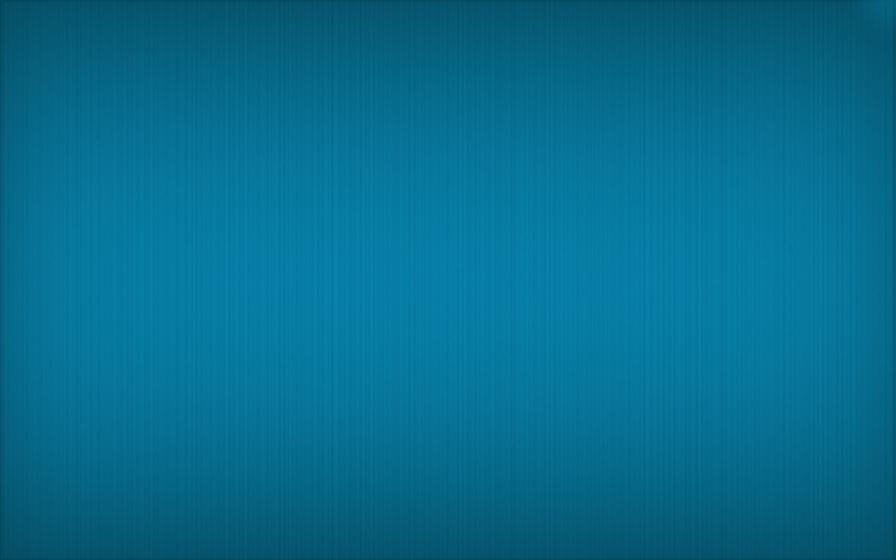
This background is drawn by a WebGL 1 fragment shader. Its source:

```glsl
precision highp float;

uniform vec2 u_resolution;

const vec3 DEEP_TEAL = vec3(0.022, 0.260, 0.328);
const vec3 BRIGHT_BLUE = vec3(0.027, 0.492, 0.650);
const vec3 CORNER_BLUE = vec3(0.020, 0.430, 0.570);
const float TAU = 6.28318;

float hash(float n) {
  return fract(sin(n * 12.9898) * 43758.5453);
}

// Smooth one-dimensional noise in the range -1 to 1
float lineNoise(float x, float seed) {
  float cell = floor(x);
  float blend = smoothstep(0.0, 1.0, fract(x));
  return mix(hash(cell + seed), hash(cell + 1.0 + seed), blend) * 2.0 - 1.0;
}

// Noise without its broad part, so that light and dark threads alternate
float threadNoise(float x, float seed) {
  float neighbours = lineNoise(x - 1.0, seed) + lineNoise(x + 1.0, seed);
  return lineNoise(x, seed) - 0.5 * neighbours;
}

// Even vertical ribs whose spacing and strength wander a little
float ribs(float x, float count) {
  float phase = x * count + 0.45 * lineNoise(x * 60.0, 29.0);
  float strength = 0.7 + 0.5 * lineNoise(x * 38.0, 61.0);
  return strength * sin(TAU * phase);
}

float brushedGrain(float x) {
  float bands = 0.005 * lineNoise(x * 70.0, 11.0);
  float threads = 0.018 * threadNoise(x * 256.0, 157.0);
  float hairs = 0.018 * threadNoise(x * 512.0, 419.0);
  return bands + threads + hairs + 0.022 * ribs(x, 186.0);
}

// Fine specks that roughen each thread along its length
float specks(vec2 uv, vec2 count) {
  float column = floor(uv.x * count.x);
  return lineNoise(uv.y * count.y, hash(column) * 900.0);
}

// Horizontal band of light that fades towards all four edges
float bandLight(vec2 uv) {
  vec2 d = abs(uv * 2.0 - 1.0);
  float vertical = 1.0 - 0.72 * pow(d.y, 2.0);
  float sides = 1.0 - 0.14 * pow(d.x, 4.0) - 0.25 * pow(d.x, 14.0);
  return vertical * sides;
}

float softGlow(vec2 p, vec2 center, float radius) {
  return 1.0 - smoothstep(0.0, radius, length(p - center));
}

// Thin shade along the border
float borderShade(vec2 uv, float width) {
  vec2 inset = min(uv, 1.0 - uv);
  return 1.0 - smoothstep(0.0, width, min(inset.x, inset.y));
}

void main() {
  vec2 uv = gl_FragCoord.xy / u_resolution;
  float aspect = u_resolution.x / u_resolution.y;
  vec2 p = vec2(uv.x * aspect, uv.y);

  vec3 color = mix(DEEP_TEAL, BRIGHT_BLUE, bandLight(uv));
  color *= 1.0 - 0.10 * borderShade(uv, 0.006);

  // Small light in the upper right corner
  float corner = softGlow(p, vec2(aspect * 0.99, 1.0), 0.08);
  color = mix(color, CORNER_BLUE, 0.6 * corner);

  color *= 1.0 + brushedGrain(uv.x) + 0.010 * specks(uv, vec2(512.0, 200.0));
  gl_FragColor = vec4(color, 1.0);
}
```
